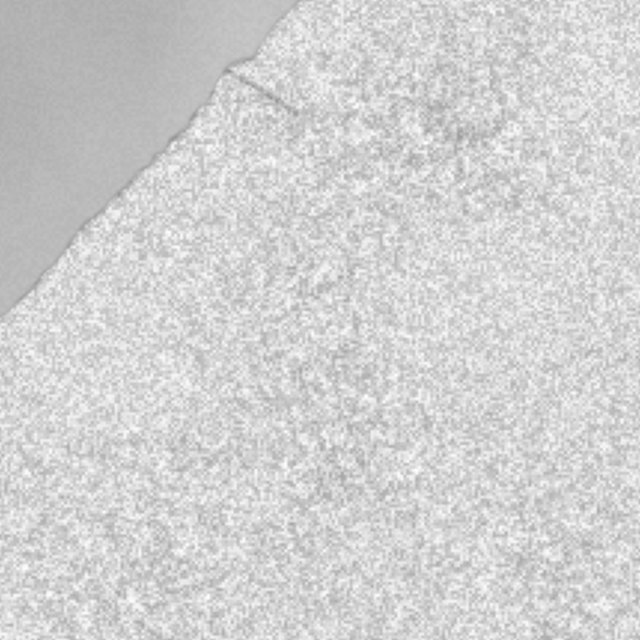
This texture is drawn by a WebGL 2 fragment shader. Its source:

```glsl
#version 300 es
precision highp float;
// Pale grainy stone with a smooth grey corner at the upper left.
// A wavering diagonal edge parts the two; layered value noise forms the grain,
// and soft elliptical patches make it coarser and darker in places.

#define EDGE_BASE 0.500
#define EDGE_SLOPE 1.06
#define EDGE_WOBBLE 0.018
#define EDGE_SOFT 0.003
#define FINE_CELLS 215.0
#define MEDIUM_CELLS 105.0
#define FINE_GAIN 0.21
#define MEDIUM_GAIN 0.21
#define STONE_TONE 0.853
#define CORNER_TONE 0.735

uniform vec2 u_resolution;
out vec4 fragColor;

float hash(vec2 p) {
    vec3 q = fract(vec3(p.xyx) * 0.1031);
    q += dot(q, q.yzx + 33.33);
    return fract((q.x + q.y) * q.z);
}

// Value noise centred on zero, within -0.5 .. 0.5
float noise(vec2 p) {
    vec2 cell = floor(p), f = fract(p);
    f = f * f * (3.0 - 2.0 * f);
    float low = mix(hash(cell), hash(cell + vec2(1, 0)), f.x);
    float high = mix(hash(cell + vec2(0, 1)), hash(cell + vec2(1, 1)), f.x);
    return mix(low, high, f.y) - 0.5;
}

float fbm(vec2 p) {
    float sum = 0.0, gain = 1.0;
    for (int i = 0; i < 4; i++) {
        sum += gain * noise(p);
        p = mat2(1.6, 1.2, -1.2, 1.6) * p + 17.3;
        gain *= 0.5;
    }
    return sum;
}

// Soft elliptical patch
float patchAt(vec2 p, vec2 centre, vec2 radius) {
    vec2 q = (p - centre) / radius;
    return exp(-dot(q, q));
}

float segment(vec2 p, vec2 a, vec2 b) {
    vec2 ab = b - a;
    float t = clamp(dot(p - a, ab) / dot(ab, ab), 0.0, 1.0);
    return length(p - a - ab * t);
}

// Signed distance to the diagonal edge, positive in the smooth corner
float edgeDistance(vec2 p) {
    float along = p.x + p.y;
    float wobble = EDGE_WOBBLE * (0.5 * noise(vec2(along * 12.0, 3.0))
                 + 0.4 * noise(vec2(along * 42.0, 9.0)));
    float notch = 0.016 * exp(-pow((p.x - 0.355) / 0.022, 2.0));
    float height = EDGE_BASE + EDGE_SLOPE * p.x + notch;
    return (p.y - height) * inversesqrt(1.0 + EDGE_SLOPE * EDGE_SLOPE) + wobble;
}

// How coarse and dark the stone is, 0 .. 1
float roughness(vec2 p) {
    float r = 0.27 + 0.28 * fbm(p * 7.0);
    r += 0.60 * patchAt(p, vec2(0.68, 0.79), vec2(0.22, 0.12));
    r += 0.42 * patchAt(p, vec2(0.50, 0.53), vec2(0.12, 0.15));
    r += 0.30 * patchAt(p, vec2(0.48, 0.32), vec2(0.15, 0.10));
    r += 0.35 * patchAt(p, vec2(0.25, 0.12), vec2(0.20, 0.12));
    r += 0.32 * patchAt(p, vec2(0.80, 0.12), vec2(0.24, 0.14));
    r -= 0.50 * patchAt(p, vec2(0.73, 0.55), vec2(0.13, 0.09));
    r -= 0.30 * patchAt(p, vec2(0.14, 0.45), vec2(0.16, 0.14));
    r -= 0.30 * patchAt(p, vec2(0.96, 0.88), vec2(0.10, 0.20));
    r -= 0.25 * patchAt(p, vec2(0.46, 0.93), vec2(0.08, 0.06));
    return clamp(r, 0.0, 1.0);
}

void main() {
    vec2 uv = gl_FragCoord.xy / u_resolution;
    float edge = edgeDistance(uv);
    float rough = roughness(uv);

    // Grainy stone
    mat2 turn = mat2(0.8, 0.6, -0.6, 0.8);
    float fine = noise(uv * FINE_CELLS);
    float medium = noise(turn * uv * MEDIUM_CELLS + 41.0);
    float clumps = noise(turn * uv * 48.0 + 7.0);
    float stone = STONE_TONE - 0.045 * rough + FINE_GAIN * fine
                + MEDIUM_GAIN * (0.25 + 0.75 * rough) * medium
                + 0.10 * rough * clumps;

    // Short crack running down from the notch
    vec2 bent = uv + 0.006 * vec2(noise(uv * 35.0), noise(uv * 35.0 + 5.0));
    float crack = min(segment(bent, vec2(0.352, 0.890), vec2(0.405, 0.862)),
                      segment(bent, vec2(0.405, 0.862), vec2(0.462, 0.822)));
    stone -= 0.15 * (1.0 - smoothstep(0.001, 0.007, crack));

    // Smooth corner, darker away from the edge
    float corner = CORNER_TONE - 0.035 * smoothstep(0.0, 0.20, edge)
                 + 0.025 * smoothstep(0.20, 0.45, uv.x)
                 + 0.020 * fbm(uv * 9.0) + 0.035 * fine;

    // Join the two and shade the broken rim
    float tone = mix(stone, corner, smoothstep(-EDGE_SOFT, EDGE_SOFT, edge));
    float rim = exp(-pow((edge + 0.001) / 0.0045, 2.0));
    tone -= rim * (0.10 + 0.12 * noise(uv * 60.0));
    fragColor = vec4(vec3(clamp(tone, 0.0, 1.0)), 1.0);
}
```
